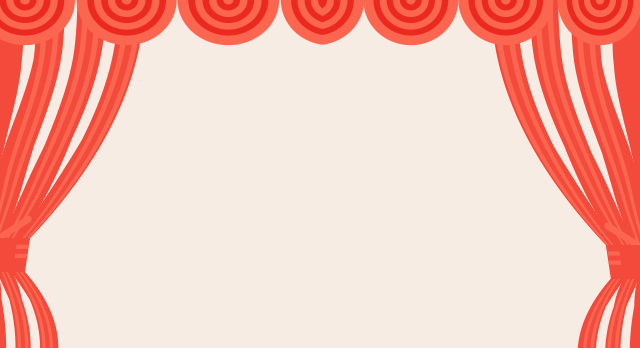
Reproduce this background procedurally as a Shadertoy shader.

```glsl
// A stage opening: striped curtains tied back at both sides under a scalloped pelmet.
// Each drape is ruled between two curves, giving a fold coordinate that is repeated
// to place slits and stripes; the pelmet is a loop of ringed half ellipses.

#define GRID vec2(768.0, 416.0)      // design units across the canvas
#define WALL vec3(0.967, 0.927, 0.893)
#define CLOTH vec3(0.953, 0.290, 0.230)
#define STRIPE vec3(0.983, 0.400, 0.312)
#define RING vec3(0.920, 0.160, 0.130)
#define TIE_TOP 285.0
#define TIE_END 325.0
#define SCALLOP_DROP 54.0
#define RING_PITCH 0.278
#define RIGHT_SHIFT vec2(763.0, 8.0) // mirror offset of the right curtain

float pixel; // one output pixel in design units

float fill(float d) { return clamp(0.5 - d / pixel, 0.0, 1.0); }

float segment(vec2 p, vec2 a, vec2 b) {
    vec2 pa = p - a, ba = b - a;
    return length(pa - ba * clamp(dot(pa, ba) / dot(ba, ba), 0.0, 1.0));
}

// Cloth between two edges; u counts folds and has a slit at each whole number
vec3 drape(vec3 back, float edgeDist, float u, float foldWidth, float slitHalf) {
    float stripeDist = abs(abs(fract(u) - 0.5) - 0.15) - 0.068;
    float striped = fill(stripeDist * foldWidth) * step(0.0, u);
    float slit = fill((abs(u - round(u)) - slitHalf) * foldWidth);
    vec3 cloth = mix(CLOTH, STRIPE, striped);
    return mix(back, mix(cloth, back, slit), fill(edgeDist));
}

// Upper drape sweeps from the pelmet in to the tie
vec3 upperDrape(vec3 back, vec2 p) {
    float t = (p.y - 52.0) / 233.0;
    float inner = 168.0 - 44.0 * t - 88.0 * t * t;
    float outer = -30.0 * smoothstep(52.0, 220.0, p.y);
    float width = inner - outer;
    float u = ((p.x - outer) / width - 0.208) / 0.285;
    float k = round(u);
    float slitEnd = k < 0.5 ? 180.0 : (k < 1.5 ? 250.0 : 242.0);
    float taper = min(1.0, (slitEnd - p.y) / (k < 0.5 ? 110.0 : 75.0));
    float slitHalf = (k < 0.0 || k > 2.0) ? -1.0 : 0.15 * taper;
    vec3 col = drape(back, p.x - inner, u, width * 0.285, slitHalf);
    // Gathered fold crossing just above the tie
    float gather = segment(p, vec2(-10.0, 290.0), vec2(34.0, 262.0)) - 4.0;
    return mix(col, STRIPE, fill(max(gather, p.x - inner)));
}

// Lower drape flares out beneath the tie
vec3 lowerDrape(vec3 back, vec2 p) {
    float v = (p.y - TIE_END) / 91.0;
    float inner = 30.0 + 40.0 * (1.0 - (1.0 - v) * (1.0 - v));
    float outer = -25.0;
    float width = inner - outer;
    float u = ((p.x - outer) / width - 0.4) / 0.31;
    float k = round(u);
    float slitHalf = (k < 0.0 || k > 1.0) ? -1.0 : 0.19 * min(1.0, (v - 0.08) * 3.5);
    return drape(back, p.x - inner, u, width * 0.31, slitHalf);
}

// Narrow tie with two short bands
vec3 tieBand(vec3 back, vec2 p) {
    float inner = mix(36.0, 30.0, (p.y - TIE_TOP) / (TIE_END - TIE_TOP));
    vec3 col = mix(back, CLOTH, fill(p.x - inner));
    float bandDist = abs(abs(p.y - 300.5) - 5.5) - 2.5;
    return mix(col, STRIPE, fill(max(bandDist, abs(p.x - inner + 8.0) - 7.0)));
}

vec3 curtain(vec3 back, vec2 p) {
    if (p.y < TIE_TOP) return upperDrape(back, p);
    if (p.y < TIE_END) return tieBand(back, p);
    return lowerDrape(back, p);
}

// Row of ringed scallops hanging from the top edge
vec3 pelmet(vec3 col, vec2 p) {
    // centre and half width of each scallop
    vec2 scallops[7] = vec2[7](vec2(30, 60), vec2(152, 60), vec2(274, 61), vec2(387, 50),
                               vec2(493, 57), vec2(607, 57), vec2(720, 51));
    for (int i = 0; i < 7; i++) {
        float pinch = i == 3 ? 8.0 : 0.0; // the middle one comes to a point
        float halfWidth = scallops[i].y + pinch;
        vec2 q = vec2(abs(p.x - scallops[i].x) + pinch, p.y);
        float r = length(q / vec2(halfWidth, SCALLOP_DROP));
        float ringDist = abs(fract((r - 0.026) / RING_PITCH) - 0.5) * RING_PITCH - 0.066;
        float ringed = fill(max(ringDist, r - 0.86) * SCALLOP_DROP);
        col = mix(col, mix(STRIPE, RING, ringed), fill((r - 1.0) * SCALLOP_DROP));
    }
    return col;
}

void mainImage(out vec4 fragColor, in vec2 fragCoord) {
    pixel = GRID.x / iResolution.x;
    vec2 p = fragCoord / iResolution.xy * GRID;
    p.y = GRID.y - p.y; // measure downward from the pelmet
    vec2 side = p.x < 0.5 * GRID.x ? p : vec2(RIGHT_SHIFT.x - p.x, p.y - RIGHT_SHIFT.y);
    vec3 col = curtain(WALL, side);
    fragColor = vec4(pelmet(col, p), 1.0);
}
```
